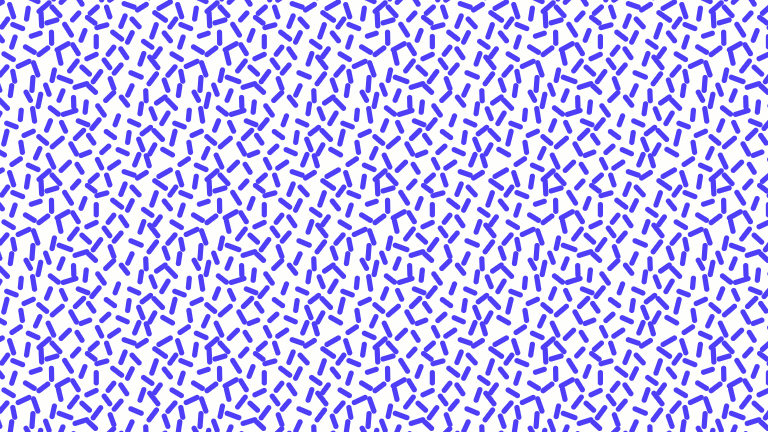
Give the GLSL for this pattern, as a WebGL 2 fragment shader.

```glsl
#version 300 es
precision highp float;

uniform vec2 u_resolution;
out vec4 fragColor;

float hash(vec2 p) {
    return fract(sin(dot(p, vec2(127.1, 311.7))) * 43758.5453);
}

// Distance to a round-ended stroke centred on zero
float strokeDistance(vec2 p, float angle, float halfLength, float radius) {
    vec2 along = vec2(cos(angle), sin(angle));
    float t = clamp(dot(p, along), -halfLength, halfLength);
    return length(p - along * t) - radius;
}

// Tilted grid of 116 cells per square tile: this names a cell within its tile
vec2 tileCell(vec2 cell) {
    return mod(vec2(10.0 * cell.x + 4.0 * cell.y, 10.0 * cell.y - 4.0 * cell.x), 116.0);
}

void main() {
    // Tile units, then tilted cell units
    vec2 tile = gl_FragCoord.xy / u_resolution.y / 0.389;
    vec2 grid = vec2(10.0 * tile.x - 4.0 * tile.y, 4.0 * tile.x + 10.0 * tile.y);
    float pixel = sqrt(116.0) / (0.389 * u_resolution.y);
    vec2 home = floor(grid);

    // Nearest stroke among the neighbouring cells
    float nearest = 10.0;
    for (int y = -1; y <= 1; y++) {
        for (int x = -1; x <= 1; x++) {
            vec2 cell = home + vec2(x, y);
            vec2 id = tileCell(cell);
            vec2 jitter = vec2(hash(id + 3.7), hash(id + 19.1)) - 0.5;
            vec2 centre = cell + 0.5 + 0.38 * jitter;

            // Neighbours lean opposite ways, which keeps them apart
            float lean = mod(cell.x + cell.y, 2.0) < 0.5 ? 0.92 : -0.92;
            float angle = 0.38 + lean + 1.3 * (hash(id + 41.3) - 0.5);
            float halfLength = mix(0.29, 0.43, hash(id + 67.9));
            nearest = min(nearest, strokeDistance(grid - centre, angle, halfLength, 0.167));
        }
    }

    // Violet-blue strokes on near white
    vec3 paper = vec3(0.995, 0.995, 0.99);
    vec3 violet = vec3(0.305, 0.245, 0.97);
    float ink = clamp(0.5 - nearest / pixel, 0.0, 1.0);
    fragColor = vec4(mix(paper, violet, ink), 1.0);
}
```
